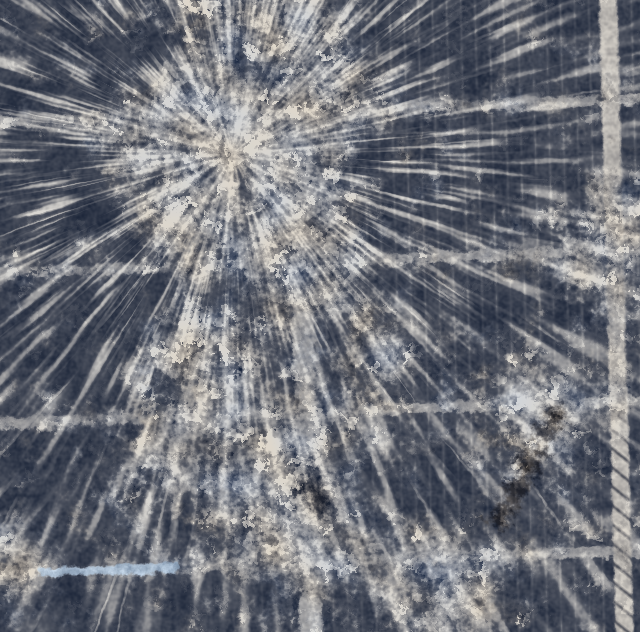
Reproduce this texture procedurally as a Shadertoy shader.

```glsl
// Shattered solar panel: navy cells, pale busbars and glass shards radiating from an impact.
#define IMPACT vec2(0.368, 0.757)
#define ROW_PITCH 0.238
#define ROW_TILT 0.036
#define FINGER_PITCH 0.0225
#define RAY_GAIN 0.85
#define SHARD_TONE 0.67
#define GRAIN 0.13
#define TAU 6.2831853
#define NO_WRAP 4096.0

vec3 hash3(vec2 cell) {
    vec3 h = fract(cell.xyx * vec3(0.1031, 0.1030, 0.0973));
    h += dot(h, h.yzx + 33.33);
    return fract((h.xxy + h.yzz) * h.zyx);
}

float corner(vec2 cell, vec2 f, vec2 offset, float period) {
    vec2 c = cell + offset;
    float angle = TAU * hash3(vec2(mod(c.x, period), c.y)).x;
    return dot(vec2(cos(angle), sin(angle)), f - offset);
}

// Gradient noise, about -1 to 1, repeating along x
float noise(vec2 p, float period) {
    vec2 i = floor(p), f = p - i;
    vec2 w = f * f * f * (f * (f * 6.0 - 15.0) + 10.0);
    float low = mix(corner(i, f, vec2(0, 0), period), corner(i, f, vec2(1, 0), period), w.x);
    float high = mix(corner(i, f, vec2(0, 1), period), corner(i, f, vec2(1, 1), period), w.x);
    return 1.5 * mix(low, high, w.y);
}

float fbm(vec2 p) {
    float sum = 0.0, gain = 0.6;
    for (int i = 0; i < 4; i++) {
        sum += gain * noise(p, NO_WRAP);
        p = mat2(1.6, 1.2, -1.2, 1.6) * p + 17.3;
        gain *= 0.68;
    }
    return sum;
}

// Flat angular chips, each with its own shade from -1 to 1
float chips(vec2 p) {
    vec2 cell = floor(p);
    float nearest = 9.0, shade = 0.0;
    for (int k = 0; k < 9; k++) {
        vec2 c = cell + vec2(k % 3 - 1, k / 3 - 1);
        vec3 h = hash3(c + 200.0);
        vec2 d = c + h.xy - p;
        if (dot(d, d) < nearest) { nearest = dot(d, d); shade = 2.0 * h.z - 1.0; }
    }
    return shade;
}

float band(float d, float halfWidth) {
    return 1.0 - smoothstep(halfWidth - 0.003, halfWidth + 0.003, abs(d));
}

float segment(vec2 p, vec2 a, vec2 b) {
    vec2 q = p - a, s = b - a;
    return length(q - s * clamp(dot(q, s) / dot(s, s), 0.0, 1.0));
}

// Heaps of crushed glass: centre and radius
float crushed(vec2 p) {
    vec3 heaps[15] = vec3[15](
        vec3(0.36, 0.77, 0.12), vec3(0.40, 0.95, 0.13), vec3(0.50, 0.85, 0.10),
        vec3(0.23, 0.79, 0.07), vec3(0.29, 0.66, 0.08), vec3(0.48, 0.61, 0.10),
        vec3(0.31, 0.45, 0.09), vec3(0.42, 0.20, 0.13), vec3(0.27, 0.28, 0.07),
        vec3(0.95, 0.66, 0.06), vec3(0.86, 0.33, 0.09), vec3(0.61, 0.45, 0.06),
        vec3(0.69, 0.06, 0.10), vec3(0.02, 0.12, 0.06), vec3(0.95, 0.55, 0.06));
    float clear = 1.0;
    for (int i = 0; i < 15; i++) {
        vec2 q = (p - heaps[i].xy) / heaps[i].z;
        clear *= 1.0 - 0.85 * exp(-dot(q, q));
    }
    return 1.0 - clear;
}

vec3 ramp(float t) {
    vec3 c = mix(vec3(0.08, 0.12, 0.20), vec3(0.30, 0.32, 0.37), smoothstep(-0.1, 0.36, t));
    c = mix(c, vec3(0.59, 0.59, 0.60), smoothstep(0.28, 0.68, t));
    return mix(c, vec3(0.85, 0.84, 0.82), smoothstep(0.6, 1.0, t));
}

void mainImage(out vec4 fragColor, in vec2 fragCoord) {
    vec2 p = fragCoord / iResolution.y, q = p - IMPACT;
    float r = length(q);
    float rough = fbm(p * 22.0), facets = fbm(p * 42.0 + 41.0);
    float turn = atan(q.y, q.x + 1e-5) / TAU + 0.0008 * rough;

    // Radial splinters, finer away from the impact, and hairline scratches
    float coarse = noise(vec2(turn * 40.0, r * 11.0), 40.0);
    float medium = noise(vec2(turn * 120.0, r * 9.0 + 31.0), 120.0);
    float fine = noise(vec2(turn * 290.0, r * 9.0 + 67.0), 290.0);
    float rays = coarse * smoothstep(0.0, 0.05, r) * (1.0 - smoothstep(0.12, 0.4, r))
               + 0.85 * medium * smoothstep(0.04, 0.13, r) + 0.85 * fine * smoothstep(0.1, 0.25, r);
    float scratch = 1.0 - smoothstep(0.03, 0.16, abs(noise(vec2(turn * 130.0, r * 3.0 + 90.0), 130.0)));
    scratch *= smoothstep(0.0, 0.5, noise(vec2(turn * 50.0, r * 8.0 + 12.0), 50.0)) * smoothstep(0.12, 0.25, r);

    // Panel lattice
    float row = (p.y - ROW_TILT * p.x - 0.092) / ROW_PITCH;
    float rowId = floor(row + 0.5), rowDist = (row - rowId) * ROW_PITCH;
    float midDist = p.x - mix(0.491, 0.466, p.y), sideDist = p.x - mix(0.988, 0.962, p.y);
    float wobble = 0.007 * facets;
    float rowBar = band(rowDist + wobble, 0.008);
    float midBar = band(midDist + wobble, 0.017), sideBar = band(sideDist + 0.5 * wobble, 0.014);

    // Dark cells with fine conductor fingers
    float tone = 0.16 + 0.13 * fbm(p * 13.0 + 5.0);
    float finger = abs(fract((p.x + 0.025 * p.y) / FINGER_PITCH) - 0.5) * FINGER_PITCH;
    float dashes = 0.7 + 0.7 * noise(p * vec2(30.0, 70.0), NO_WRAP);
    tone += 0.22 * band(finger, 0.0015) * dashes * smoothstep(0.1, 0.75, p.x);
    tone += RAY_GAIN * smoothstep(-0.15, 1.0, rays) * exp(-0.9 * r) + 0.3 * scratch;

    // Busbars, worn along their length
    float wear = 0.8 + 0.5 * noise(p * vec2(13.0, 3.0) + rowId * 7.0, NO_WRAP);
    float flank = smoothstep(0.1, 0.45, abs(q.x));
    tone = mix(tone, 0.82 + 0.2 * facets, clamp(rowBar * wear * mix(0.5, 0.95, flank), 0.0, 1.0));
    tone = mix(tone, 0.84 + 0.15 * rough, midBar * mix(0.95, 0.45, p.y));
    float hatch = band(fract((p.y + 0.8 * p.x) / 0.03) * 0.03 - 0.015, 0.003) * (1.0 - smoothstep(0.3, 0.37, p.y));
    tone = mix(tone, 0.86 + 0.15 * rough - 0.45 * hatch, 0.95 * sideBar);

    // Shards gather around heaps and bars
    float density = crushed(p + 0.025 * vec2(rough, facets)) + 0.07 + 0.35 * exp(-abs(rowDist) / 0.03)
                  + 0.4 * exp(-abs(midDist) / 0.055) + 0.2 * exp(-abs(sideDist) / 0.035)
                  + 0.28 * noise(p * 8.0 + 3.0, NO_WRAP) + 0.35 * coarse * exp(-r * r / 0.05);
    float cover = smoothstep(0.1, 0.9, density + 0.55 * rough);
    float chip = chips(p * 62.0 + 1.5 * vec2(facets, rough));
    float shard = SHARD_TONE + 0.36 * facets + 0.3 * rays + 0.16 * chip + 0.2 * exp(-r * r / 0.008);
    tone = mix(tone, shard, 0.88 * cover);
    float grain = noise(p * 95.0, NO_WRAP) + 0.8 * noise(p.yx * 170.0, NO_WRAP);
    tone += GRAIN * (0.5 + 0.7 * cover) * grain + 0.2 * smoothstep(0.8, 0.95, chip) * (0.3 + cover);

    // Brown gouge at lower right and shadowed gap by the middle bar
    float gouge = 1.0 - smoothstep(0.0, 0.025, segment(p, vec2(0.79, 0.18), vec2(0.88, 0.34)) + 0.02 * facets);
    float gap = 1.0 - smoothstep(0.0, 0.03, segment(p, vec2(0.493, 0.25), vec2(0.503, 0.2)) + 0.02 * facets);
    tone -= 0.3 * gouge + 0.4 * gap;

    // Warm dust, cool reflections
    vec3 color = ramp(clamp(tone, -0.1, 1.1));
    float warmth = noise(p * 15.0 + 80.0, NO_WRAP) * cover + gouge + 0.3 * sideBar;
    float reflection = rowBar * (1.0 - step(0.5, abs(rowId))) * band(p.x - 0.17 + wobble, 0.11);
    color += 0.04 * warmth * vec3(1.0, 0.2, -1.0);
    color = mix(color, vec3(0.70, 0.80, 0.90) + 0.15 * facets, 0.7 * reflection);
    fragColor = vec4(clamp(color, 0.0, 1.0), 1.0);
}
```
